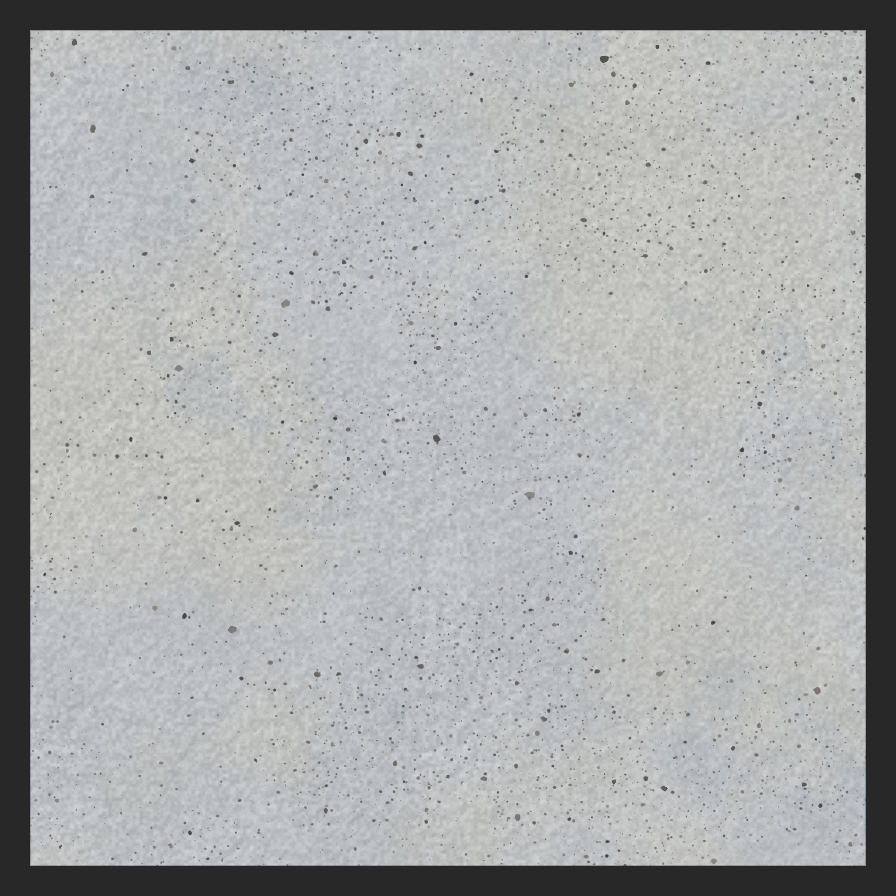
Write a three.js fragment shader that draws this texture.

```glsl
varying vec2 vUv;

const vec3 FRAME_COLOR = vec3(0.157);
const vec3 WARM_CEMENT = vec3(0.758, 0.762, 0.744);
const vec3 COOL_CEMENT = vec3(0.734, 0.748, 0.764);
const vec3 BLUE_STAIN = vec3(0.66, 0.70, 0.74);
const vec3 PIT_BROWN = vec3(0.34, 0.30, 0.26);
const vec3 PIT_BLACK = vec3(0.17, 0.17, 0.18);
const float FRAME_WIDTH = 0.0338;
const float EDGE_SOFTNESS = 0.0008;

float hash(vec2 p) {
  vec3 q = fract(p.xyx * 0.1031);
  q += dot(q, q.yzx + 33.33);
  return fract((q.x + q.y) * q.z);
}

vec2 hash2(vec2 p) {
  return vec2(hash(p + 17.0), hash(p + 71.0));
}

float valueNoise(vec2 p) {
  vec2 cell = floor(p);
  vec2 f = fract(p);
  f = f * f * (3.0 - 2.0 * f);
  float low = mix(hash(cell), hash(cell + vec2(1.0, 0.0)), f.x);
  float high = mix(hash(cell + vec2(0.0, 1.0)), hash(cell + 1.0), f.x);
  return mix(low, high, f.y);
}

float fbm(vec2 p) {
  float sum = 0.0;
  float weight = 0.5;
  for (int i = 0; i < 5; i++) {
    sum += weight * valueNoise(p);
    p = mat2(0.8, 0.6, -0.6, 0.8) * p * 2.03 + 11.7;
    weight *= 0.5;
  }
  return sum / 0.97;
}

// Bumpy surface height, made of pebbles and sand
float surfaceHeight(vec2 p) {
  return 0.6 * valueNoise(p * 105.0) + 0.4 * valueNoise(p * 210.0 + 31.0);
}

// Light from the upper left grazing the bumps
float relief(vec2 p, float reach) {
  vec2 toLight = reach * vec2(-0.6, 0.8);
  return surfaceHeight(p) - surfaceHeight(p + toLight);
}

// Scattered irregular holes: x is coverage, y is a random shade
vec2 pits(vec2 p, float count, float chance, float minRadius, float maxRadius, float seed) {
  vec2 grid = p * count;
  vec2 home = floor(grid);
  vec2 result = vec2(0.0);
  for (int y = -1; y <= 1; y++) {
    for (int x = -1; x <= 1; x++) {
      vec2 cell = home + vec2(float(x), float(y));
      vec2 id = cell + seed;
      float present = step(hash(id), chance);
      vec2 offset = (grid - cell - hash2(id)) / count;
      offset.x *= mix(0.7, 1.3, hash(id + 5.0));
      float size = hash(id + 9.0);
      float radius = mix(minRadius, maxRadius, size * size);
      float ragged = radius * mix(0.6, 1.4, valueNoise(p * 330.0 + seed));
      float cover = present * (1.0 - smoothstep(ragged - EDGE_SOFTNESS, ragged + EDGE_SOFTNESS, length(offset)));
      if (cover > result.x) result = vec2(cover, hash(id + 13.0));
    }
  }
  return result;
}

vec3 addPits(vec3 color, vec2 pit, float strength) {
  vec3 pitColor = mix(PIT_BROWN, PIT_BLACK, pit.y);
  return mix(color, pitColor, pit.x * strength * mix(0.55, 1.0, pit.y));
}

vec3 concrete(vec2 p) {
  // Broad warm and cool clouds with faint bluish stains
  float cloud = fbm(p * 4.0 + 3.0);
  vec3 color = mix(WARM_CEMENT, COOL_CEMENT, smoothstep(0.34, 0.66, cloud));
  float stain = smoothstep(0.60, 0.78, fbm(p * 9.0 + 47.0));
  color = mix(color, BLUE_STAIN, 0.35 * stain);
  color += 0.045 * (fbm(p * 14.0 + 23.0) - 0.5);

  // Fine grain and raised crumbs
  float roughness = mix(0.6, 1.3, fbm(p * 6.0 + 83.0));
  color += roughness * 0.085 * (valueNoise(p * 260.0 + 7.0) - 0.5);
  color += roughness * 0.095 * relief(p, 0.0035);
  color += 0.03 * (hash(floor(p * 512.0)) - 0.5);

  // Holes gather in clusters, mostly toward the top and bottom
  float outer = smoothstep(0.08, 0.45, abs(p.y - 0.5));
  float cluster = smoothstep(0.38, 0.72, fbm(p * 8.0 + 61.0) + 0.07 * outer);
  color = addPits(color, pits(p, 150.0, 0.06 + 0.34 * cluster, 0.0004, 0.0016, 0.0), 0.65);
  color = addPits(color, pits(p, 80.0, 0.02 + 0.20 * cluster, 0.0008, 0.0026, 200.0), 0.8);
  color = addPits(color, pits(p, 26.0, 0.01 + 0.10 * cluster, 0.0018, 0.0045, 400.0), 0.85);
  return color;
}

void main() {
  vec2 fromCenter = abs(vUv - 0.5);
  float border = 0.5 - max(fromCenter.x, fromCenter.y);
  float inside = smoothstep(FRAME_WIDTH - EDGE_SOFTNESS, FRAME_WIDTH + EDGE_SOFTNESS, border);
  gl_FragColor = vec4(mix(FRAME_COLOR, concrete(vUv), inside), 1.0);
}
```
